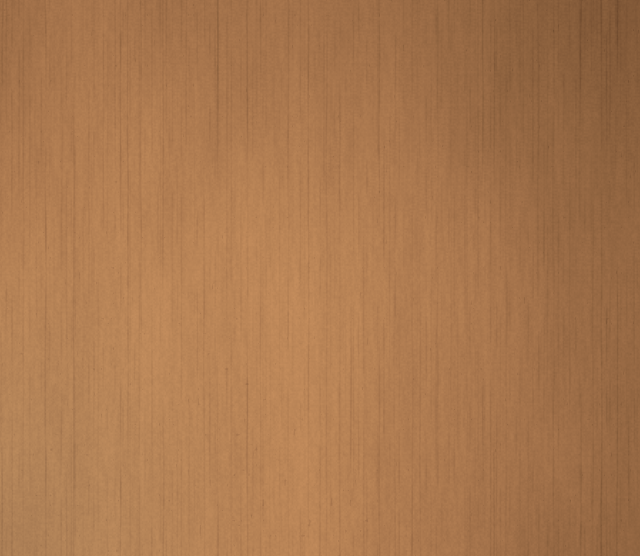
A Shadertoy shader for this texture:

```glsl
#define LIGHT_WOOD vec3(0.722, 0.514, 0.335)
#define DARK_WOOD vec3(0.560, 0.388, 0.247)
#define LONG_PORES 40.0
#define SHORT_PORES 105.0
#define PORE_WIDTH 0.0018
#define LONG_DEPTH 0.42
#define SHORT_DEPTH 0.32
#define STREAK_DEPTH 0.17
#define FIBRE_DEPTH 0.15
#define SPECKLE_DEPTH 0.30

float hash(vec2 p) {
    return fract(sin(dot(p, vec2(127.1, 311.7))) * 43758.5453);
}

float noise(vec2 p) {
    vec2 cell = floor(p);
    vec2 f = fract(p);
    f = f * f * (3.0 - 2.0 * f);
    return mix(mix(hash(cell), hash(cell + vec2(1.0, 0.0)), f.x),
               mix(hash(cell + vec2(0.0, 1.0)), hash(cell + vec2(1.0, 1.0)), f.x), f.y);
}

// Thin dark lines, one per column, fading in and out along the grain
float poreLines(vec2 p, float columns, float rate, float seed) {
    float lines = 0.0;
    float column = floor(p.x * columns);
    float halfPixel = 0.5 / iResolution.y;
    for (float i = -1.0; i <= 1.0; i++) {
        float id = column + i + seed;
        float wobble = 0.08 * (noise(vec2(id * 7.3, p.y * 12.0)) - 0.5);
        float x = (column + i + 0.15 + 0.7 * hash(vec2(id, 3.0)) + wobble) / columns;
        float core = 1.0 - smoothstep(0.0, PORE_WIDTH + halfPixel, abs(p.x - x));
        float start = 20.0 * hash(vec2(id, 8.0));
        float fade = smoothstep(0.35, 0.65, noise(vec2(id * 5.7, p.y * rate + start)));
        float broken = 0.45 + 0.55 * noise(vec2(id * 3.1, p.y * 90.0));
        lines += core * fade * broken * (0.35 + 0.65 * hash(vec2(id, 5.0)));
    }
    return lines;
}

// Faint bands and fine fibres stretched along the vertical grain
float grain(vec2 p) {
    float bands = noise(p * vec2(22.0, 2.2)) - 0.5;
    float streaks = noise(p * vec2(70.0, 7.0) + 17.0) - 0.5;
    float fibres = noise(p * vec2(230.0, 28.0) + 41.0) - 0.5;
    return STREAK_DEPTH * (0.6 * bands + 0.6 * streaks) + FIBRE_DEPTH * fibres;
}

// Sharp, nearly round surface mottling
float speckle(vec2 p) {
    float coarse = noise(p * vec2(210.0, 170.0) + 5.0) - 0.5;
    float fine = noise(p * vec2(390.0, 340.0)) - 0.5;
    return 0.35 * coarse + 0.65 * fine;
}

// Broad light falling off to the top and the right
float lighting(vec2 uv) {
    float top = smoothstep(0.45, 1.05, uv.y);
    float right = smoothstep(0.42, 1.06, uv.x);
    float left = 1.0 - smoothstep(0.0, 0.25, uv.x);
    float bottom = 1.0 - smoothstep(0.0, 0.25, uv.y);
    return 1.09 - 0.54 * top - 0.93 * right - 0.12 * left - 0.08 * bottom;
}

void mainImage(out vec4 fragColor, in vec2 fragCoord) {
    vec2 uv = fragCoord / iResolution.xy;
    vec2 p = fragCoord / iResolution.y;

    float tone = lighting(uv) + grain(p);
    tone += 0.16 * (noise(p * vec2(7.0, 5.0) + 9.0) - 0.5);
    tone += SPECKLE_DEPTH * speckle(p);

    // Long pore lines, short dashes between them and rare dark pits
    tone -= LONG_DEPTH * poreLines(p, LONG_PORES, 3.5, 0.0);
    tone -= SHORT_DEPTH * poreLines(p, SHORT_PORES, 14.0, 500.0);
    tone -= 0.35 * smoothstep(0.91, 1.0, noise(p * vec2(230.0, 110.0) + 63.0));

    vec3 color = mix(DARK_WOOD, LIGHT_WOOD, tone);

    // Redder wood in the middle tones, paler toward the lower left
    float middle = clamp(4.0 * tone * (1.0 - tone), 0.0, 1.0);
    color.g -= 0.004 * middle;
    float pale = (1.0 - smoothstep(0.0, 0.5, uv.x)) * (1.0 - smoothstep(0.0, 0.7, uv.y));
    color += pale * vec3(-0.015, 0.010, 0.016);
    fragColor = vec4(color, 1.0);
}
```
